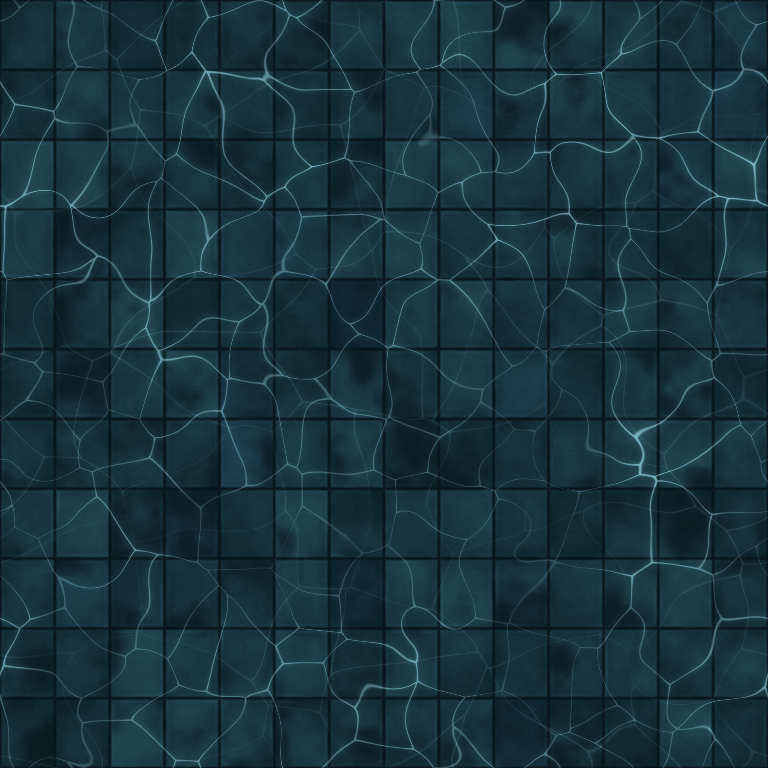
A WebGL 2 fragment shader for this texture:

```glsl
#version 300 es
precision highp float;
// Dark teal pool tiles, 14 across and 11 down, under a net of water caustics.
// Tiles are a repeated grid with hashed tone and noise stains; the light net
// is the borders of a warped, wrapping Voronoi diagram, drawn in two layers.

uniform vec2 u_resolution;
out vec4 outColor;

const vec2 TILES = vec2(14.0, 11.0);
const float GROUT_HALF = 0.0010;
const float BEVEL = 0.0046;
const float LINE_HALF = 0.0006;
const float NET_CELLS = 11.0;
const float FAINT_CELLS = 7.0;
const float NET_WARP = 0.32;
const vec3 GROUT = vec3(0.028, 0.085, 0.105);
const vec3 STAIN = vec3(0.03, 0.085, 0.11);
const vec3 TILE_DARK = vec3(0.045, 0.125, 0.152);
const vec3 TILE_LIGHT = vec3(0.122, 0.256, 0.296);
const vec3 BLUE_TINT = vec3(-0.008, -0.018, 0.012);
const vec3 CAUSTIC = vec3(0.31, 0.37, 0.38);
const vec3 GLOW = vec3(0.06, 0.10, 0.11);

float hash(vec2 p) {
    return fract(sin(dot(p, vec2(127.1, 311.7))) * 43758.5453);
}

vec2 hash2(vec2 p) {
    return vec2(hash(p), hash(p + 57.3));
}

// Value noise that wraps after the given period
float noise(vec2 p, vec2 period, float seed) {
    vec2 i = floor(p), f = fract(p);
    f = f * f * (3.0 - 2.0 * f);
    vec2 a = mod(i, period) + seed, b = mod(i + 1.0, period) + seed;
    return mix(mix(hash(a), hash(vec2(b.x, a.y)), f.x),
               mix(hash(vec2(a.x, b.y)), hash(b), f.x), f.y);
}

// Sum of wrapping noise octaves over the unit canvas, from 0 to 1
float fbm(vec2 uv, vec2 period, float seed) {
    float sum = 0.0, weight = 0.5;
    for (int i = 0; i < 4; i++) {
        sum += weight * noise(uv * period, period, seed);
        period *= 2.0;
        weight *= 0.5;
        seed += 19.0;
    }
    return sum / 0.9375;
}

// Distances to the nearest and second nearest cell border, in canvas units
vec2 netBorders(vec2 uv, float cells, float seed) {
    vec2 period = vec2(floor(cells * 1.4));
    vec2 warp = vec2(noise(uv * period, period, seed + 3.0),
                     noise(uv * period, period, seed + 41.0)) - 0.5;
    vec2 p = uv * cells + 2.0 * NET_WARP * warp;
    vec2 base = floor(p), nearCell = base, toNear = vec2(9.0);
    for (int y = -1; y <= 1; y++)
    for (int x = -1; x <= 1; x++) {
        vec2 cell = base + vec2(x, y);
        vec2 r = cell + hash2(mod(cell, cells) + seed) - p;
        if (dot(r, r) < dot(toNear, toNear)) { toNear = r; nearCell = cell; }
    }
    vec2 border = vec2(9.0);
    for (int y = -2; y <= 2; y++)
    for (int x = -2; x <= 2; x++) {
        if (x == 0 && y == 0) continue;
        vec2 cell = nearCell + vec2(x, y);
        vec2 r = cell + hash2(mod(cell, cells) + seed) - p;
        float d = dot(0.5 * (toNear + r), normalize(r - toNear));
        if (d < border.x) border = vec2(d, border.x);
        else border.y = min(border.y, d);
    }
    return border / cells;
}

vec3 tileColor(vec2 uv, float pixel) {
    vec2 id = floor(uv * TILES), f = fract(uv * TILES);
    vec2 side = min(f, 1.0 - f) / TILES;
    float edge = min(side.x, side.y) + 0.0014 * (fbm(uv, vec2(60.0), 5.0) - 0.5);
    float tone = hash(id + 8.0);

    // Body: tone per tile, cloudy glaze and fine grain
    float cloud = fbm(uv + 0.37 * hash2(id), vec2(16.0), 11.0);
    float grain = noise(uv * 300.0, vec2(300.0), 2.0) - 0.5;
    float light = 0.2 + 0.5 * tone + 1.0 * (cloud - 0.5) + 0.12 * grain;
    light += 0.2 * smoothstep(0.0, 0.02, edge);
    vec3 color = mix(TILE_DARK, TILE_LIGHT, clamp(light, 0.0, 1.05));
    color += BLUE_TINT * smoothstep(0.75, 1.0, hash(id + 31.0)) * cloud;

    // Wear: soft dark stains, stronger on a few tiles
    float blot = fbm(uv + hash2(id + 4.0), vec2(13.0), 23.0);
    float worn = smoothstep(0.55, 1.0, hash(id + 71.0));
    color = mix(color, STAIN, 0.75 * smoothstep(0.56 - 0.18 * worn, 0.86 - 0.14 * worn, blot));

    // Faint bevel and dark grout
    float bevel = 1.0 - smoothstep(0.0, pixel + 0.0015, abs(edge - BEVEL));
    color *= 1.0 + 0.2 * bevel * noise(uv * 40.0, vec2(40.0), 9.0);
    return mix(GROUT, color, smoothstep(-0.5 * pixel, pixel + 0.0006, edge - GROUT_HALF));
}

// Light of one net layer: thin line, soft halo and bright junctions
vec3 caustics(vec2 uv, float cells, float seed, float pixel) {
    vec2 d = netBorders(uv, cells, seed);
    float power = smoothstep(0.2, 0.8, fbm(uv, vec2(7.0), seed + 13.0));
    float knot = exp(-(d.x + d.y) * 150.0);
    float width = LINE_HALF * (0.6 + 0.6 * power + 1.2 * knot);
    float line = 1.0 - smoothstep(width - 0.75 * pixel, width + 0.75 * pixel, d.x);
    float halo = 0.6 * exp(-d.x * 240.0) + knot * power;
    return CAUSTIC * line * (0.35 + 0.6 * power) + GLOW * halo * power;
}

void main() {
    vec2 uv = gl_FragCoord.xy / u_resolution;
    float pixel = 1.0 / min(u_resolution.x, u_resolution.y);
    vec3 color = tileColor(uv, pixel);
    float calm = smoothstep(0.05, 0.35, length(uv - vec2(0.45, 0.42)));
    color += caustics(uv, NET_CELLS, 17.0, pixel) * mix(0.6, 1.0, calm);
    color += 0.25 * caustics(uv, FAINT_CELLS, 83.0, pixel);
    outColor = vec4(color, 1.0);
}
```
